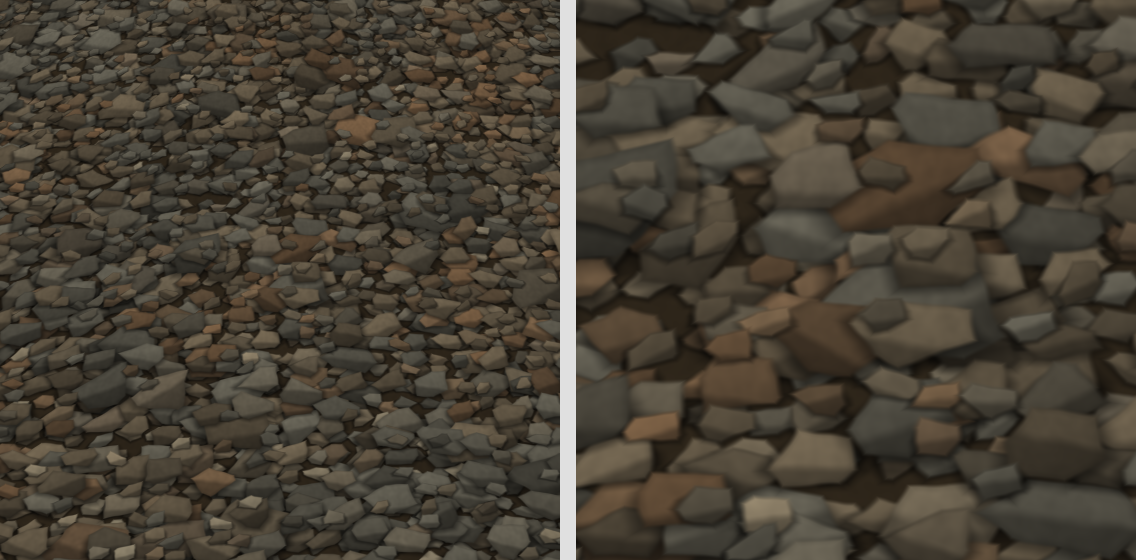
Left, the full canvas; right, a detail of the centre.
This texture is drawn by a WebGL 1 fragment shader. Its source:

```glsl
precision highp float;
// A slope of dim brown and grey broken stones, growing coarser towards the viewer.

uniform vec2 u_resolution;

vec2 hash2(vec2 p) {
  vec3 q = fract(p.xyx * vec3(0.1031, 0.1030, 0.0973));
  q += dot(q, q.yzx + 33.33);
  return fract((q.xx + q.yz) * q.zy);
}

float gradientDot(vec2 cell, vec2 offset) {
  return dot(hash2(cell + 71.0) * 2.0 - 1.0, offset);
}

float gradientNoise(vec2 p) {
  vec2 i = floor(p), f = fract(p);
  vec2 u = f * f * f * (f * (f * 6.0 - 15.0) + 10.0);
  vec2 e = vec2(1.0, 0.0);
  return mix(mix(gradientDot(i, f), gradientDot(i + e, f - e), u.x),
             mix(gradientDot(i + e.yx, f - e.yx), gradientDot(i + 1.0, f - 1.0), u.x), u.y);
}

// Signed distance to an irregular convex polygon with six sides.
float stoneDistance(vec2 p, vec2 id) {
  float d = -1.0;
  for (int i = 0; i < 6; i++) {
    vec2 h = hash2(id + float(i) * 17.3);
    float angle = (float(i) + 0.65 * h.x) * 1.0472;
    d = max(d, dot(p, vec2(cos(angle), sin(angle))) - mix(0.27, 0.5, h.y));
  }
  return d;
}

vec3 stoneColor(vec2 id, vec2 place, float scale) {
  vec2 h = hash2(id + 5.7), k = hash2(id + 91.3);
  float region = gradientNoise(place * 4.0 + 8.0);
  vec3 color = mix(vec3(0.325, 0.288, 0.23), vec3(0.295, 0.285, 0.25),
                   smoothstep(0.3, 0.8, h.x - region));
  color = mix(color, vec3(0.37, 0.275, 0.19), 0.75 * smoothstep(0.72, 1.0, h.y + 0.5 * region));
  color *= 0.76 + 0.45 * k.x;
  // Pale chips gather among the fine grit near the bottom.
  float paleChance = 0.012 + 0.16 * (1.0 - smoothstep(-0.65, -0.42, place.y));
  float pale = step(k.y, paleChance) * step(40.0, scale);
  return mix(color, vec3(0.50, 0.46, 0.38), pale * 0.8);
}

// Lays one grid of stones, far rows first, so that near ones overlap them.
vec3 addStones(vec3 color, vec2 ground, float scale, float density, float blur, float seed) {
  vec2 grid = ground * scale * vec2(1.0, 1.4);
  vec2 base = floor(grid);
  float soft = blur * scale;
  for (int j = 0; j < 3; j++) {
    for (int i = 0; i < 3; i++) {
      vec2 cell = base + vec2(float(i) - 1.0, 1.0 - float(j));
      vec2 id = cell + seed * 37.0 + 200.0;
      vec2 h = hash2(id), k = hash2(id + 43.1);
      if (h.x > density) continue;
      vec2 p = grid - cell - 0.5 - 0.5 * (k - 0.5);
      p.y += (h.y - 0.65) * 0.7 * p.x;
      p.x *= 0.87;
      p += 0.05 * vec2(gradientNoise(grid * 3.0 + seed), gradientNoise(grid * 3.0 + 40.0));
      float d = stoneDistance(p, id);

      // Contact shadow, strongest beneath the stone.
      color *= mix(0.56, 1.0, smoothstep(-0.02, 0.17, d + 0.35 * max(p.y, 0.0)));

      // A lit upper face meets a darker front face along a slanted ridge.
      float ridge = p.y + (k.x - 0.5) * 1.3 * p.x + 0.25 * k.y;
      float light = mix(0.76, 1.05, smoothstep(-0.05 - soft, 0.05 + soft, ridge));
      light += 0.22 * p.y - 0.08 * p.x;
      light *= mix(1.0, 0.85, smoothstep(-0.09, 0.02, d));
      vec2 place = cell / (scale * vec2(1.0, 1.4));
      vec3 stone = stoneColor(id, place, scale) * light;
      color = mix(color, stone, 1.0 - smoothstep(-soft, soft, d));
    }
  }
  return color;
}

void main() {
  vec2 uv = gl_FragCoord.xy / u_resolution;

  // Perspective: features more than double in size from top to bottom.
  float nearness = 2.2 - 1.2 * uv.y;
  vec2 ground = vec2((uv.x - 0.5) / nearness, -log(nearness) / 1.2);
  float blur = max(0.0022, 0.7 / u_resolution.y) / nearness;

  // Dark gaps, then interleaved coarse and fine stones.
  vec3 color = vec3(0.16, 0.13, 0.09);
  color = addStones(color, ground, 46.0, 1.0, blur, 1.0);
  color = addStones(color, ground, 22.0, 0.65, blur, 2.0);
  color = addStones(color, ground, 32.0, 0.72, blur, 3.0);
  color = addStones(color, ground, 15.0, 0.28, blur, 4.0);
  color = addStones(color, ground, 25.0, 0.38, blur, 5.0);
  color = addStones(color, ground, 52.0, 0.2, blur, 6.0);

  // Weathered mottling and a broad unevenness of light.
  float mottle = gradientNoise(ground * 130.0) + 0.6 * gradientNoise(ground * 260.0);
  color *= 1.0 + 0.1 * mottle + 0.14 * gradientNoise(uv * 3.0 + 2.0);
  gl_FragColor = vec4(color + vec3(0.012, 0.011, 0.008), 1.0);
}
```
